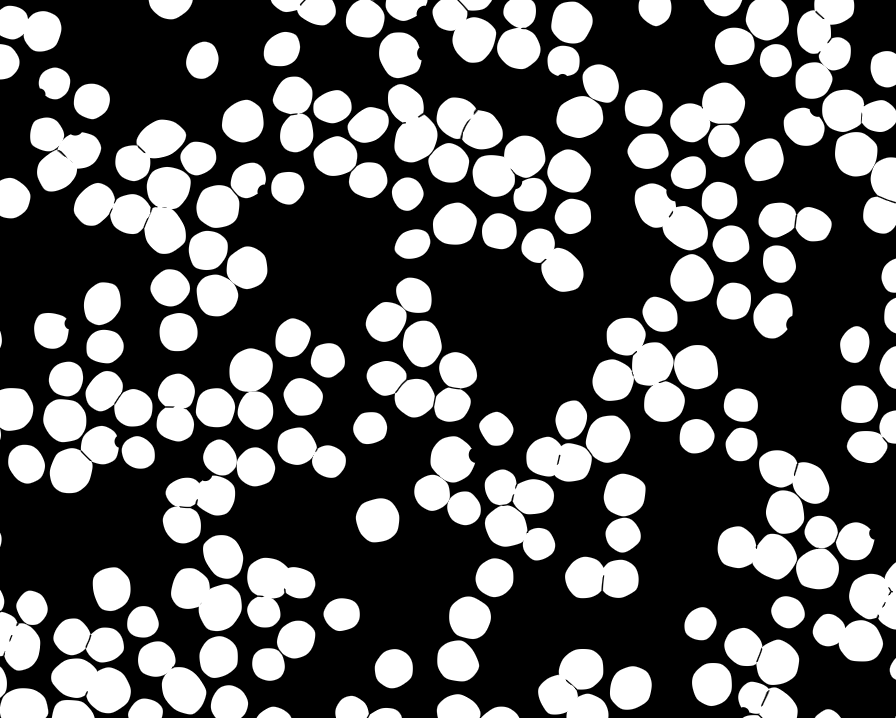
Write a Shadertoy shader that draws this pattern.

```glsl
// Scattered white rounded grains on black, some touching along thin broken seams.

vec3 hash3(vec2 p) {
    vec3 q = fract(p.xyx * vec3(0.1031, 0.1030, 0.0973));
    q += dot(q, q.yxz + 33.33);
    return fract((q.xxy + q.yzz) * q.zyx);
}

mat2 rotation(float a) {
    return mat2(cos(a), sin(a), -sin(a), cos(a));
}

float cornerSlope(vec2 corner, vec2 p) {
    float a = 6.2832 * hash3(corner + 71.0).x;
    return dot(vec2(cos(a), sin(a)), p - corner);
}

float gradientNoise(vec2 p) {
    vec2 i = floor(p), f = p - i;
    vec2 u = f * f * f * (f * (f * 6.0 - 15.0) + 10.0);
    vec2 e = vec2(1.0, 0.0);
    return mix(mix(cornerSlope(i, p), cornerSlope(i + e, p), u.x),
               mix(cornerSlope(i + e.yx, p), cornerSlope(i + e.xx, p), u.x), u.y);
}

// Signed distance to a slightly stretched, softly faceted grain
float grainDistance(vec2 p, vec2 id) {
    vec3 shape = hash3(id + 19.7);
    float radius = mix(0.36, 0.50, shape.x);
    float stretch = 1.0 + 0.13 * shape.y * shape.y;
    vec2 q = rotation(6.2832 * shape.z) * p * vec2(stretch, 1.0 / stretch);

    // Smooth intersection of nine irregular half-planes
    float sum = 0.0;
    for (int k = 0; k < 9; k++) {
        vec3 h = hash3(id + 7.3 * float(k) + 3.1);
        float a = 6.2832 * (float(k) + 0.4 * h.x) / 9.0;
        float side = dot(q, vec2(cos(a), sin(a))) - radius * (0.95 + 0.12 * h.y);
        sum += exp(side / 0.04);
    }
    float d = 0.04 * log(sum);

    // A few grains have a small notch in the rim
    if (hash3(id + 53.9).x < 0.07) {
        d = max(d, radius * 0.35 - length(q - vec2(radius * 1.15, 0.0)));
    }
    return d;
}

void mainImage(out vec4 fragColor, in vec2 fragCoord) {
    float cellSize = 0.062;
    float pixel = 1.0 / (iResolution.y * cellSize);
    vec2 p = rotation(0.43) * fragCoord * pixel + 40.0;

    // Nearest two grains on a staggered, jittered grid
    float nearest = 9.0, second = 9.0;
    for (int j = -1; j <= 1; j++) {
        float row = floor(p.y) + float(j);
        float shift = 0.5 * mod(row, 2.0);
        for (int i = -1; i <= 1; i++) {
            vec2 id = vec2(floor(p.x - shift) + float(i), row);
            vec3 h = hash3(id);
            vec2 center = id + vec2(shift, 0.0) + 0.5 + 0.44 * (h.xy - 0.5);

            // Low-frequency noise opens voids between clusters
            float presence = gradientNoise(center * 0.37) + 0.5 * (h.z - 0.5);
            if (presence < -0.08) continue;

            float d = grainDistance(p - center, id);
            second = min(second, max(nearest, d));
            nearest = min(nearest, d);
        }
    }

    // Broken dark seam where two grains meet
    float seamWidth = mix(-0.03, 0.014, smoothstep(-0.1, 0.1, gradientNoise(p * 3.0)));
    float surface = max(nearest, seamWidth - 0.5 * (second - nearest));

    float white = clamp(0.5 - surface / pixel, 0.0, 1.0);
    fragColor = vec4(vec3(white), 1.0);
}
```
